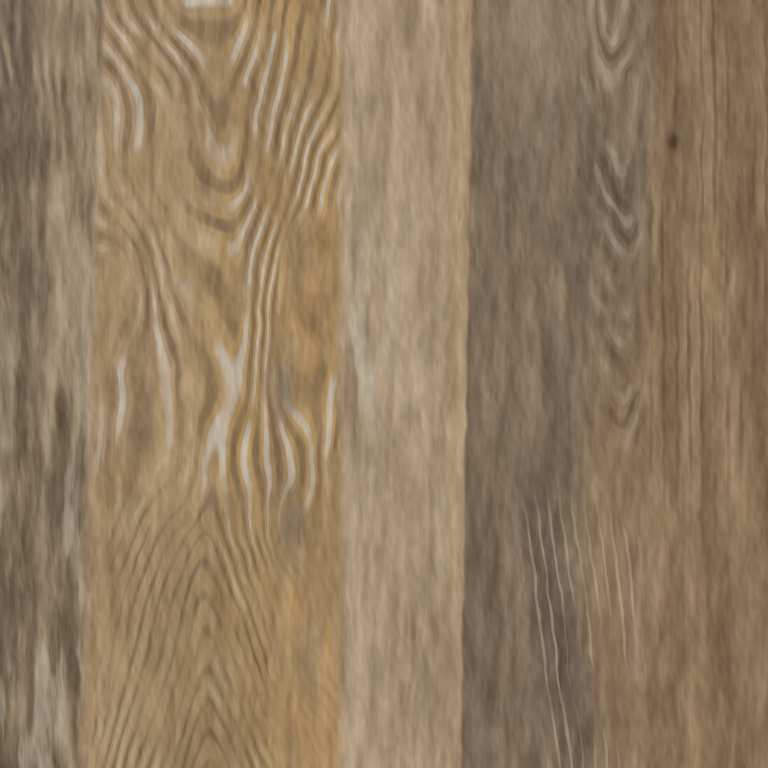
Give the GLSL for this texture, as a Shadertoy shader.

```glsl
float hash(vec2 p) {
    return fract(sin(dot(p, vec2(127.1, 311.7))) * 43758.5453);
}

float noise(vec2 p) {
    vec2 i = floor(p), f = fract(p);
    f = f * f * (3.0 - 2.0 * f);
    return mix(mix(hash(i), hash(i + vec2(1, 0)), f.x),
               mix(hash(i + vec2(0, 1)), hash(i + vec2(1, 1)), f.x), f.y);
}

float fbm(vec2 p) {
    float sum = 0.0, amp = 0.53;
    for (int i = 0; i < 4; i++) {
        sum += amp * noise(p);
        p = p * 2.03 + 17.3;
        amp *= 0.5;
    }
    return sum;
}

// Soft spot, 1 at its centre
float spot(vec2 p, vec2 centre, vec2 size) {
    vec2 q = (p - centre) / size;
    return exp(-dot(q, q));
}

// Grey-brown plank with fine light and dark streaks
vec3 weatheredPlank(vec2 p) {
    float streak = 0.5 * fbm(p * vec2(38.0, 5.0) + 3.0) + 0.5 * fbm(p * vec2(75.0, 11.0));
    vec3 col = mix(vec3(0.42, 0.355, 0.285), vec3(0.64, 0.565, 0.465), smoothstep(0.3, 0.68, streak));
    float arcs = sin(length((p - vec2(-0.03, 0.86)) * vec2(2.6, 1.0)) * 150.0 + 9.0 * fbm(p * 11.0));
    float knot = spot(p, vec2(0.0, 0.9), vec2(0.075, 0.12));
    col = mix(col, vec3(0.40, 0.34, 0.29), knot * (0.5 + 0.4 * arcs));
    float pale = smoothstep(0.5, 0.7, fbm(p * vec2(65.0, 9.0) + 40.0));
    return mix(col, vec3(0.70, 0.65, 0.58), 0.6 * pale * smoothstep(0.8, 0.2, p.y));
}

// Golden plank: cathedral grain, V shapes above and arches below
vec3 goldenPlank(vec2 p) {
    float upper = smoothstep(0.26, 0.4, p.y);
    vec2 d = p - vec2(0.27, 0.48);
    d.x += mix(0.025, 0.07, upper) * (noise(p * vec2(13.0, 8.0)) - 0.5);
    d.y += mix(0.03, 0.09, upper) * (noise(p * vec2(19.0, 9.0) + 8.0) - 0.5);
    float rings = sqrt(d.x * d.x * 7.0 + 0.0015) - sqrt(d.y * d.y + 0.01) * 0.85;
    float core = 0.0;
    for (int i = 0; i < 4; i++) {
        float k = float(i);
        vec2 c = vec2(0.382 + 0.015 * sin(k * 2.3 + 1.0), 0.135 + k * 0.18);
        rings += 0.08 * spot(p, c, vec2(0.028, 0.05));
        core += spot(p, c, vec2(0.022, 0.042)) * (0.25 + 0.55 * hash(vec2(k, 4.0)));
    }
    float wave = mix(sin(rings * 175.0), sin(rings * 92.0), upper);
    float patches = smoothstep(0.3, 0.52, fbm(p * vec2(15.0, 7.0) + 21.0));
    float breaks = smoothstep(0.3, 0.62, fbm(p * vec2(32.0, 13.0) + 51.0));
    float gold = smoothstep(0.2, 0.38, p.x + 0.12 * (fbm(p * vec2(14.0, 4.0)) - 0.5));
    vec3 col = mix(vec3(0.655, 0.56, 0.43), vec3(0.675, 0.55, 0.375), gold);
    float tanStreak = smoothstep(0.4, 0.68, fbm(p * vec2(42.0, 6.0) + 5.0));
    col = mix(col, vec3(0.57, 0.475, 0.36), 0.6 * tanStreak);
    float arch = (1.0 - upper) * smoothstep(0.13, 0.04, abs(p.x - 0.27));
    col = mix(col, vec3(0.53, 0.44, 0.32), 0.45 * arch);
    float fade = 1.0 - 0.8 * smoothstep(0.335, 0.365, p.x) * (1.0 - upper);
    fade *= smoothstep(0.12, 0.2, p.x + 0.04 * patches);
    float shade = smoothstep(0.1, 1.0, -wave) * fade * (0.35 + 0.65 * breaks);
    col = mix(col, vec3(0.44, 0.365, 0.28), 0.6 * shade);
    float lime = smoothstep(0.3, 0.95, wave) * patches * breaks * fade * mix(0.4, 1.0, upper);
    col = mix(col, vec3(0.73, 0.69, 0.63), 0.9 * lime);
    return mix(col, vec3(0.45, 0.40, 0.33), min(core, 0.7) * (0.75 + 0.25 * wave));
}

// Pale beige plank with quiet straight grain
vec3 palePlank(vec2 p) {
    float grain = 0.5 * fbm(p * vec2(26.0, 3.0) + 61.0) + 0.5 * fbm(p * vec2(80.0, 10.0));
    vec3 col = mix(vec3(0.58, 0.50, 0.40), vec3(0.685, 0.605, 0.495), smoothstep(0.3, 0.7, grain));
    float chalk = smoothstep(0.4, 0.65, fbm(p * vec2(70.0, 12.0))) * spot(p, vec2(0.465, 0.54), vec2(0.03, 0.13));
    col = mix(col, vec3(0.73, 0.69, 0.62), 0.7 * chalk);
    return mix(col, vec3(0.66, 0.555, 0.425), 0.5 * smoothstep(0.58, 0.605, p.x));
}

// Dark grey plank, smoky below, with pale slanting scratches
vec3 smokyPlank(vec2 p) {
    float cloud = 0.6 * fbm(p * vec2(22.0, 4.0) + 33.0) + 0.4 * fbm(p * vec2(70.0, 10.0));
    vec3 col = mix(vec3(0.445, 0.38, 0.315), vec3(0.55, 0.475, 0.39), smoothstep(0.3, 0.7, cloud));
    col = mix(col, vec3(0.60, 0.53, 0.45), 0.6 * spot(p, vec2(0.70, 0.93), vec2(0.05, 0.08)));
    float warm = smoothstep(0.74, 0.79, p.x + 0.06 * (cloud - 0.5)) * smoothstep(0.75, 0.4, p.y);
    col = mix(col, vec3(0.555, 0.46, 0.35), 0.75 * warm);
    float slant = p.x + 0.13 * p.y + 0.014 * (fbm(p * vec2(12.0, 7.0)) - 0.5);
    float smoke = spot(vec2(slant, p.y), vec2(0.742, 0.2), vec2(0.03, 0.22));
    col = mix(col, vec3(0.37, 0.315, 0.275), 0.75 * smoke);
    float scratch = smoothstep(0.5, 1.0, sin(slant * 400.0)) * smoothstep(0.35, 0.6, noise(vec2(slant * 64.0, p.y * 12.0)));
    col = mix(col, vec3(0.67, 0.60, 0.51), 0.6 * scratch * smoothstep(0.4, 0.28, p.y) * smoothstep(0.69, 0.73, slant));
    // Broken pointed grain along the right side
    vec2 v = p - vec2(0.808, 0.4);
    v.x += 0.035 * (noise(p * vec2(16.0, 9.0)) - 0.5);
    float chevron = sin((v.y - 3.5 * sqrt(v.x * v.x + 0.00005)) * 85.0 + 12.0 * fbm(p * vec2(12.0, 8.0)));
    float side = smoothstep(0.06, 0.01, abs(v.x)) * smoothstep(-0.02, 0.06, v.y);
    side *= smoothstep(0.35, 0.62, fbm(p * vec2(30.0, 13.0) + 9.0));
    col = mix(col, vec3(0.65, 0.59, 0.52), 0.6 * side * smoothstep(0.2, 1.0, chevron));
    return mix(col, vec3(0.36, 0.30, 0.24), 0.5 * side * smoothstep(0.3, 1.0, -chevron));
}

// Warm brown plank with fine dark lines and a pin knot
vec3 warmPlank(vec2 p) {
    vec3 col = mix(vec3(0.495, 0.405, 0.31), vec3(0.58, 0.485, 0.375), smoothstep(0.25, 0.75, fbm(p * vec2(40.0, 5.0) + 77.0)));
    float x = p.x + 0.016 * fbm(p * vec2(8.0, 5.0));
    float line = smoothstep(0.2, 1.0, sin(x * 370.0)) * smoothstep(0.25, 0.6, noise(vec2(x * 59.0, p.y * 9.0)));
    col = mix(col, vec3(0.41, 0.325, 0.24), 0.6 * line * smoothstep(0.2, 0.55, p.y));
    return mix(col, vec3(0.23, 0.18, 0.13), 0.85 * spot(p, vec2(0.877, 0.815), vec2(0.007, 0.012)));
}

void mainImage(out vec4 fragColor, in vec2 fragCoord) {
    vec2 p = fragCoord / iResolution.xy;
    p.x += 0.003 * (noise(p * vec2(60.0, 40.0)) - 0.5);

    // Planks side by side, with slightly leaning joints
    vec3 col = weatheredPlank(p);
    col = mix(col, goldenPlank(p), smoothstep(-0.006, 0.006, p.x - 0.105 - 0.03 * p.y));
    col = mix(col, palePlank(p), smoothstep(-0.01, 0.01, p.x - 0.442));
    col = mix(col, smokyPlank(p), smoothstep(-0.003, 0.003, p.x - 0.6 - 0.015 * p.y));
    col = mix(col, warmPlank(p), smoothstep(-0.012, 0.012, p.x - 0.828 - 0.025 * p.y));
    float joint = spot(vec2(p.x - 0.025 * p.y, 0.0), vec2(0.826, 0.0), vec2(0.004, 1.0));
    joint *= smoothstep(0.38, 0.2, p.y) * smoothstep(0.2, 0.6, noise(p * vec2(9.0, 22.0)));
    col = mix(col, vec3(0.68, 0.62, 0.54), 0.6 * joint);

    // Short fibres and fine pores over every plank
    float fibre = fbm(p * vec2(130.0, 22.0)) - 0.5;
    float pores = noise(vec2(p.x * 220.0 + p.y * 45.0, p.y * 85.0)) - 0.5;
    col += (0.16 * fibre + 0.045 * pores) * vec3(1.0, 0.97, 0.92);
    fragColor = vec4(col, 1.0);
}
```
